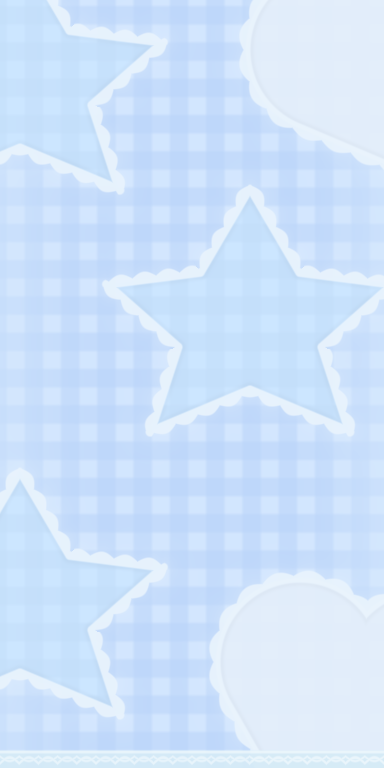
Give the GLSL for this background, as a Shadertoy shader.

```glsl
const vec3 CHECK_DARK = vec3(0.745, 0.843, 0.980);
const vec3 CHECK_LIGHT = vec3(0.825, 0.900, 0.995);
const vec3 EDGE_TINT = vec3(0.835, 0.910, 0.990);
const vec3 STAR_FILL = vec3(0.775, 0.885, 0.990);
const vec3 HEART_FILL = vec3(0.895, 0.935, 0.980);
const vec3 TRIM = vec3(0.915, 0.955, 0.990);
const vec3 LACE = vec3(0.835, 0.920, 0.965);
const vec3 LACE_THREAD = vec3(0.940, 0.975, 0.990);

const float CHECK_PERIOD = 0.0945;
const vec2 CHECK_CENTER = vec2(0.419, 0.779);
const vec2 MIDDLE_STAR = vec2(0.651, 1.161);
const vec2 LEFT_STAR = vec2(0.052, 0.424);
const float STAR_SPACING = 1.367;
const float LOBE_RADIUS = 0.219;
const vec2 LOBE_OFFSET = vec2(0.326, -0.026);
const float STAR_SCALLOP = 0.062;
const float HEART_SCALLOP = 0.082;
const float LACE_TOP = 0.046;
const float LACE_PERIOD = 0.050;

// Right half of a star outline, from the top tip to the lower notch
const vec2 STAR_HALF[6] = vec2[6](
    vec2(0.0, 0.352), vec2(0.130, 0.130), vec2(0.374, 0.099),
    vec2(0.188, -0.065), vec2(0.260, -0.286), vec2(0.0, -0.177));

float below(float edge, float value, float soft) {
    return 1.0 - smoothstep(edge - soft, edge + soft, value);
}

// Woven check: 0 where dark bands cross, 1 in the light squares
float gingham(vec2 p) {
    vec2 cell = abs(fract((p - CHECK_CENTER) / CHECK_PERIOD + 0.5) - 0.5);
    vec2 light = 1.0 - smoothstep(0.19, 0.30, cell);
    return 0.30 * (light.x + light.y) + 0.40 * light.x * light.y;
}

// Signed distance to the star, and length along its outline
vec2 star(vec2 p) {
    p.x = abs(p.x);
    float nearest = 10.0, side = 1.0, run = 0.0, along = 0.0;
    for (int i = 0; i < 5; i++) {
        vec2 a = STAR_HALF[i], b = STAR_HALF[i + 1];
        vec2 edge = b - a, q = p - a;
        float h = clamp(dot(q, edge) / dot(edge, edge), 0.0, 1.0);
        float d = length(q - edge * h);
        if (d < nearest) {
            nearest = d;
            along = run + h * length(edge);
        }
        bool spans = (a.y > p.y) != (b.y > p.y);
        if (spans && q.x < q.y * edge.x / edge.y) side = -side;
        run += length(edge);
    }
    return vec2(side * nearest, along);
}

// Heart from a left lobe swept along its lower side, and a right lobe
vec2 heart(vec2 p, vec2 sweep) {
    float t = max(dot(p, sweep), 0.0);
    vec2 q = p - sweep * t;
    vec2 r = p - LOBE_OFFSET;
    float left = length(q) - LOBE_RADIUS;
    float right = length(r) - LOBE_RADIUS;
    float along = LOBE_RADIUS * atan(q.y, -q.x) - t;
    if (right < left) along = LOBE_RADIUS * atan(r.y, -r.x);
    return vec2(min(left, right), along);
}

// Fill, soft halo and scalloped border of one patch
vec3 patchwork(vec3 color, vec2 shape, vec3 fill, float opacity, float scallop, float soft) {
    float bump = abs(sin(3.14159 * shape.y / scallop));
    float outer = 0.006 + 0.014 * bump;
    color = mix(color, TRIM, 0.18 * exp(-45.0 * max(shape.x - outer, 0.0)));
    color = mix(color, fill, opacity * below(0.0, shape.x, soft));
    color *= 1.0 - 0.02 * exp(-pow((shape.x + 0.016) / 0.006, 2.0));
    float border = below(outer, shape.x, soft) * (1.0 - below(-0.012, shape.x, soft));
    return mix(color, TRIM, 0.9 * border);
}

// Narrow lace ribbon with crossing scalloped threads
vec3 lace(vec3 color, vec2 p, float soft) {
    float wave = abs(sin(3.14159 * p.x / LACE_PERIOD));
    float thread = below(0.004, abs(p.y - 0.012 - 0.015 * wave), soft);
    thread = max(thread, below(0.003, abs(p.y - 0.030 + 0.012 * wave), soft));
    thread = max(thread, below(0.004, abs(p.y - LACE_TOP + 0.004), soft));
    vec3 ribbon = mix(LACE, LACE_THREAD, 0.8 * thread);
    return mix(color, ribbon, 0.9 * below(LACE_TOP, p.y, soft));
}

void mainImage(out vec4 fragColor, in vec2 fragCoord) {
    vec2 p = fragCoord / iResolution.xy * vec2(1.0, 2.0);
    float soft = max(2.0 / iResolution.y, 0.003);

    // Checked cloth, paler toward both sides
    float check = gingham(p);
    vec3 color = mix(CHECK_DARK, CHECK_LIGHT, check);
    color = mix(color, EDGE_TINT, 0.45 * smoothstep(0.25, 0.55, abs(p.x - 0.5)));

    // Stars
    vec3 starFill = STAR_FILL + 0.025 * (check - 0.4);
    color = patchwork(color, star(p - MIDDLE_STAR), starFill, 0.8, STAR_SCALLOP, soft);
    for (int i = 0; i < 2; i++) {
        vec2 center = LEFT_STAR + vec2(0.0, STAR_SPACING * float(i));
        color = patchwork(color, star(p - center), starFill, 0.8, STAR_SCALLOP, soft);
    }

    // Hearts
    vec2 lower = heart(p - vec2(0.781, 0.276), normalize(vec2(0.50, -0.87)));
    vec2 upper = heart(p - vec2(0.859, 1.870), normalize(vec2(0.92, -0.39)));
    color = patchwork(color, lower, HEART_FILL, 0.9, HEART_SCALLOP, soft);
    color = patchwork(color, upper, HEART_FILL, 0.9, HEART_SCALLOP, soft);

    color = lace(color, p, soft);
    fragColor = vec4(color, 1.0);
}
```
